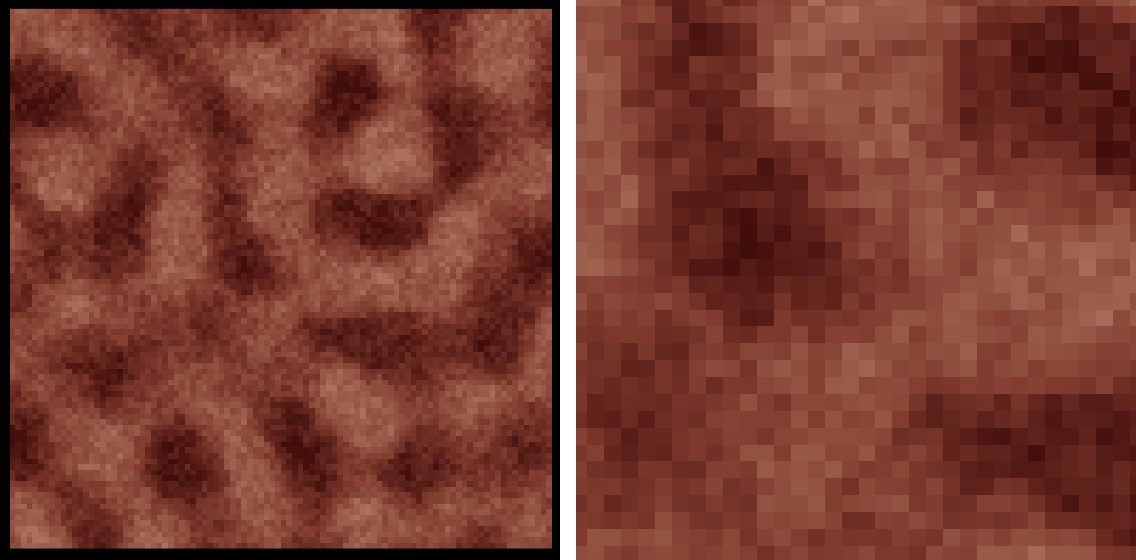
Left, the full canvas; right, a detail of the centre.
Give the GLSL for this texture, as a three.js fragment shader.

```glsl
// Winding fleshy folds in coarse square cells, inside a thin black frame.
// Plane waves of similar length, bent by gradient noise, interfere into folds;
// finer gradient noise and a hash per cell add the mottled grain.

varying vec2 vUv;

const float TAU = 6.2831853;
const int WAVES = 12;
const float CELLS = 96.0;
const float FOLDS = 4.9;
const vec2 FRAME_MIN = vec2(0.0175, 0.0205);
const vec2 FRAME_MAX = vec2(0.9855, 0.9845);
const vec3 CREASE = vec3(0.26, 0.055, 0.045);
const vec3 FLESH = vec3(0.50, 0.23, 0.18);
const vec3 CREST = vec3(0.67, 0.45, 0.365);

float hash(vec2 p) {
  vec3 q = fract(vec3(p.xyx) * 0.1031);
  q += dot(q, q.yzx + 33.33);
  return fract((q.x + q.y) * q.z);
}

// Dot product of a lattice point's random direction with the offset from it
float slope(vec2 corner, vec2 offset) {
  float angle = TAU * hash(corner + 17.0);
  return dot(vec2(cos(angle), sin(angle)), offset);
}

float gradientNoise(vec2 p) {
  vec2 i = floor(p);
  vec2 f = p - i;
  vec2 u = f * f * f * (f * (f * 6.0 - 15.0) + 10.0);
  vec2 e = vec2(1.0, 0.0);
  float low = mix(slope(i, f), slope(i + e.xy, f - e.xy), u.x);
  float high = mix(slope(i + e.yx, f - e.yx), slope(i + e.xx, f - e.xx), u.x);
  return mix(low, high, u.y);
}

vec2 warp(vec2 p, float scale, float amount) {
  vec2 q = p * scale;
  return p + amount * vec2(gradientNoise(q + 5.3), gradientNoise(q + 41.7));
}

// Waves in all directions, scaled to unit variance
float folds(vec2 p, float frequency) {
  float sum = 0.0;
  for (int i = 0; i < WAVES; i++) {
    float n = float(i);
    float angle = 0.5 * TAU * (n + hash(vec2(n, 3.0))) / float(WAVES);
    float pitch = frequency * mix(0.8, 1.2, hash(vec2(n, 11.0)));
    float phase = hash(vec2(n, 29.0));
    sum += cos(TAU * (pitch * dot(p, vec2(cos(angle), sin(angle))) + phase));
  }
  return sum * sqrt(2.0 / float(WAVES));
}

float grain(vec2 p, vec2 cell) {
  float mottle = 0.20 * gradientNoise(p * 19.0) + 0.22 * gradientNoise(p * 43.0 + 7.0);
  return mottle + 0.23 * (hash(cell + 101.0) - 0.5);
}

vec3 fleshColour(float tone) {
  vec3 shade = mix(CREASE, FLESH, clamp(tone * 2.0, 0.0, 1.0));
  return mix(shade, CREST, clamp(tone * 2.0 - 1.0, 0.0, 1.0));
}

float boxMask(vec2 p, vec2 low, vec2 high, float soft) {
  vec2 inside = smoothstep(low - soft, low + soft, p)
              * (1.0 - smoothstep(high - soft, high + soft, p));
  return inside.x * inside.y;
}

void main() {
  // Snap to the centres of the cells inside the frame
  vec2 cell = floor((vUv - FRAME_MIN) / (FRAME_MAX - FRAME_MIN) * CELLS);
  vec2 p = (cell + 0.5) / CELLS;

  // Flatten crests and creases so that the bands keep an even brightness
  float height = folds(warp(p, 5.0, 0.055), FOLDS) + 0.12;
  float band = height / sqrt(1.0 + 0.4 * height * height);
  float tone = 0.47 + 0.28 * band + grain(p, cell);

  float mask = boxMask(vUv, FRAME_MIN, FRAME_MAX, 0.0008);
  gl_FragColor = vec4(fleshColour(tone) * mask, 1.0);
}
```
